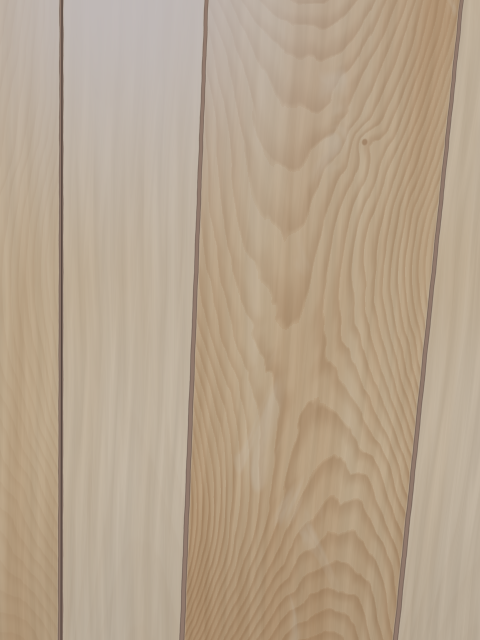
Give the GLSL for this texture, as a Shadertoy shader.

```glsl
// Pale birch planks, narrow and wide in turn, with cathedral grain, brown seams and a soft glare.
#define PERIOD 0.698      // one narrow plus one wide plank, at the lower edge
#define NARROW 0.253      // width of the narrow plank
#define FIRST_SEAM 0.126  // left edge of the first narrow plank
#define SPREAD 0.195      // how much the planks widen toward the top
#define SEAM_HALF 0.0048  // half width of a seam
#define RING_ACROSS 34.0  // growth rings across a wide plank
#define RING_ALONG 20.0   // growth rings along it
#define RING_DEPTH 0.50   // darkness of the ring lines
#define FIBRE 0.022       // strength of the fine fibres

const vec3 PALE  = vec3(0.75, 0.70, 0.63);
const vec3 HONEY = vec3(0.73, 0.65, 0.54);
const vec3 AMBER = vec3(0.68, 0.56, 0.43);
const vec3 RING  = vec3(0.58, 0.45, 0.33);
const vec3 SEAM  = vec3(0.56, 0.47, 0.42);
const vec3 GAP   = vec3(0.27, 0.22, 0.20);
const vec3 GLARE = vec3(0.75, 0.73, 0.74);

// Layered, warped sines, about -1 to 1
float waves(vec2 p) {
    float sum = 0.0, amp = 0.5;
    for (int i = 0; i < 5; i++) {
        p += 0.6 * sin(p.yx * 1.3 + float(i) * 1.7);
        sum += amp * sin(p.x + 1.3 * sin(p.y));
        p = mat2(1.5, 0.9, -0.9, 1.5) * p;
        amp *= 0.55;
    }
    return sum;
}

// Saddle-shaped height: its contours are U shapes above, domes below, strands between
float ringHeight(vec2 q, float seed) {
    float heart = mix(0.64, 0.37, smoothstep(0.1, 0.7, q.y));
    heart += 0.04 * sin(q.y * 9.0 + seed);
    float side = q.x - heart, rise = q.y - 0.43;
    float along = RING_ALONG * (rise < 0.0 ? 2.0 : 1.0);
    float h = RING_ACROSS * side * side - along * rise * rise;
    h += 0.75 * waves(vec2(q.x * 4.0, q.y * 6.0) + seed);
    return h + 0.12 * waves(vec2(q.x * 22.0, q.y * 14.0) + seed);
}

// Distance to a line of given half width, as smooth coverage
float stripe(float d, float halfWidth, float px) {
    return 1.0 - smoothstep(halfWidth - px, halfWidth + px, abs(d));
}

void mainImage(out vec4 fragColor, in vec2 fragCoord) {
    vec2 uv = fragCoord / iResolution.xy;
    float px = 0.8 / iResolution.x;

    // Plank layout, with the fan of the seams removed
    float fan = 1.0 + SPREAD * uv.y;
    float flatX = (uv.x + 0.0226 * uv.y) / fan - FIRST_SEAM;
    float pair = floor(flatX / PERIOD);
    float x = flatX - pair * PERIOD;
    bool wide = x > NARROW;
    float u = wide ? (x - NARROW) / (PERIOD - NARROW) : x / NARROW;
    float figured = wide ? 0.5 + 0.5 * cos(3.14159 * pair) : 0.0;
    float seed = pair * 5.3 + (wide ? 0.0 : 2.1);
    vec2 q = vec2(u, uv.y);

    // Growth rings, swirling around a small knot
    vec2 toKnot = (q - vec2(0.665, 0.778)) * vec2(0.6, 1.33);
    float knot = figured * exp(-dot(toKnot, toKnot) * 900.0);
    float h = ringHeight(q, seed) + 1.2 * knot;
    if (!wide) h *= 0.3;
    float soft = clamp(fwidth(h), 0.10, 0.45);
    float f = fract(h);
    float ring = smoothstep(0.35, 1.0 - soft, f) * (1.0 - smoothstep(1.0 - soft, 1.0, f));
    float patchy = 0.65 + 0.35 * waves(q * vec2(5.0, 4.0) + 7.0);
    patchy *= mix(0.45, 1.0, smoothstep(0.2, 0.5, u + 0.5 * smoothstep(0.35, 0.15, uv.y)));
    float ringAmount = wide ? mix(0.35, 1.0, figured) : 0.10;

    // Base tone: 0 pale, 0.5 honey, 1 amber
    float cloud = waves(vec2(u * 3.0, uv.y * 2.5) + seed);
    float streak = waves(vec2(u * (wide ? 14.0 : 7.0), uv.y * 1.8) + seed * 1.7);
    float tone = 0.10 + 0.10 * cloud + 0.08 * streak;
    if (wide) {
        tone = mix(0.75 - 0.35 * uv.y, 0.58, figured) + 0.16 * cloud + 0.17 * streak;
        tone += figured * 0.30 * smoothstep(0.5, 1.0, u) * smoothstep(0.5, 1.0, uv.y);
        tone += figured * 0.18 * smoothstep(0.35, 0.0, uv.y);
        tone += 0.12 * (f - 0.5) * figured;
    } else {
        tone += 0.18 * exp(-pow((uv.y - 0.57) * 9.0, 2.0)) * (1.0 - u);
    }
    vec3 col = mix(PALE, HONEY, clamp(tone * 2.0, 0.0, 1.0));
    col = mix(col, AMBER, clamp(tone * 2.0 - 1.0, 0.0, 1.0));
    col = mix(col, RING, RING_DEPTH * ringAmount * ring * clamp(patchy, 0.0, 1.0));

    // Pale curls, knot and fine fibres
    float curl = smoothstep(0.55, 1.0, waves(q * vec2(9.0, 11.0) + 3.7));
    col = mix(col, PALE, 0.45 * curl * figured);
    float speck = 1.0 - smoothstep(0.004, 0.009, length(toKnot));
    col = mix(col, RING, 0.75 * speck * figured);
    col += FIBRE * waves(vec2(flatX * 160.0, uv.y * 9.0));

    // Light: glare from the upper left, slight shade at the foot
    vec2 toGlare = (uv - vec2(0.27, 1.04)) * vec2(2.0, 2.6);
    col = mix(col, GLARE, 0.85 * exp(-dot(toGlare, toGlare) * 1.6));
    col *= 1.0 - 0.04 * smoothstep(0.3, 0.0, uv.y);

    // Seams with rough edges; every other pair starts with an open gap
    float toPair = (flatX - PERIOD * floor(flatX / PERIOD + 0.5)) * fan;
    float toMiddle = (x - NARROW) * fan;
    float d = abs(toPair) < abs(toMiddle) ? toPair : toMiddle;
    d += 0.0006 * waves(vec2(uv.y * 70.0, 1.0));
    float halfWidth = SEAM_HALF * mix(1.08, 0.82, uv.y);
    col = mix(col, PALE, 0.35 * stripe(d, halfWidth + 0.002, px));
    float shade = 1.0 - 0.22 * smoothstep(0.4, 1.0, abs(d) / halfWidth);
    col = mix(col, SEAM * shade, stripe(d, halfWidth, px));
    float open = 0.5 + 0.5 * cos(3.14159 * floor(flatX / PERIOD + 0.5));
    col = mix(col, GAP, 0.85 * open * stripe(toPair - 0.0012, 0.0013, px));

    fragColor = vec4(clamp(col, 0.0, 1.0), 1.0);
}
```
